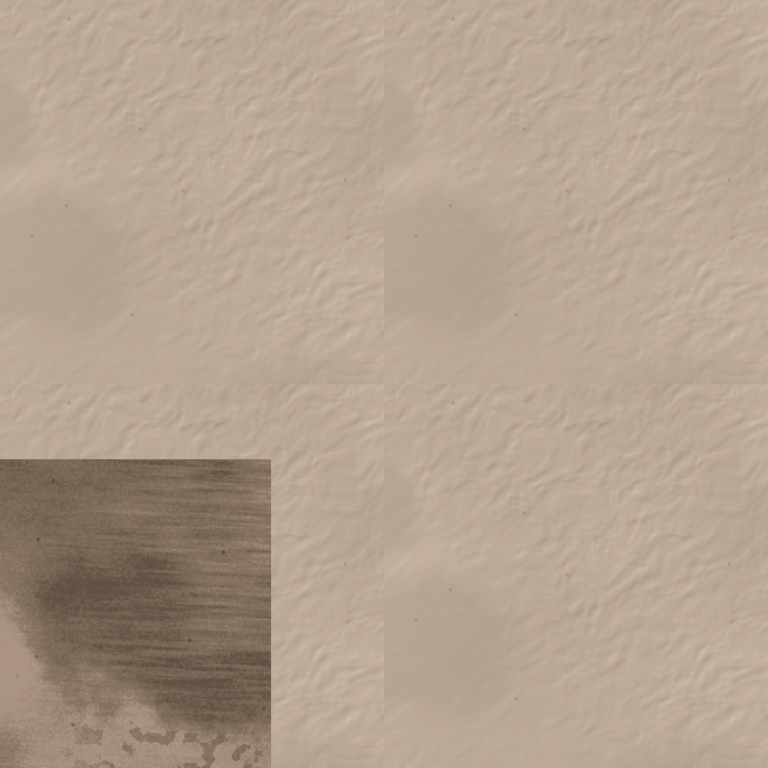
A WebGL 2 fragment shader for this texture:

```glsl
#version 300 es
precision highp float;
// Tiled beige plaster with soft stains, and a weathered brown panel in the lower left corner.

uniform vec2 u_resolution;
out vec4 fragColor;

const vec2 PANEL_SIZE = vec2(0.353, 0.402);
const float TILE_COUNT = 2.0;

float hash(vec2 p) {
    vec3 q = fract(vec3(p.xyx) * 0.1031);
    q += dot(q, q.yzx + 33.33);
    return fract((q.x + q.y) * q.z);
}

float valueNoise(vec2 p) {
    vec2 cell = floor(p), f = fract(p);
    f = f * f * f * (f * (f * 6.0 - 15.0) + 10.0);
    float low = mix(hash(cell), hash(cell + vec2(1, 0)), f.x);
    float high = mix(hash(cell + vec2(0, 1)), hash(cell + vec2(1, 1)), f.x);
    return mix(low, high, f.y);
}

float fbm(vec2 p) {
    float sum = 0.0, weight = 0.5;
    for (int i = 0; i < 5; i++) {
        sum += weight * valueNoise(p);
        p = mat2(1.6, 1.2, -1.2, 1.6) * p + 7.3;
        weight *= 0.5;
    }
    return sum;
}

// 1 inside an ellipse, fading to 0 across a band of the given softness
float blot(vec2 p, vec2 centre, vec2 radius, float softness) {
    float d = length((p - centre) / radius);
    return 1.0 - smoothstep(1.0 - softness, 1.0 + softness, d);
}

// Small slanted lumps of trowelled plaster
float plasterHeight(vec2 t) {
    vec2 warp = vec2(valueNoise(t * 14.0), valueNoise(t * 14.0 + 40.0)) - 0.5;
    vec2 p = t + warp * 0.035;
    vec2 slanted = vec2(p.x * 0.8 + p.y * 0.6, p.y * 0.8 - p.x * 0.6);
    return valueNoise(slanted * vec2(26.0, 44.0)) + 0.4 * valueNoise(slanted * vec2(64.0, 78.0) + 9.0);
}

// Sparse round specks, one at most in each cell
float specks(vec2 t, float cells, float radius) {
    vec2 cell = floor(t * cells);
    vec2 centre = 0.2 + 0.6 * vec2(hash(cell + 3.1), hash(cell + 8.7));
    float d = length(fract(t * cells) - centre) / cells;
    return step(0.86, hash(cell + 21.0)) * (1.0 - smoothstep(0.4 * radius, radius, d));
}

vec3 plaster(vec2 t) {
    vec2 ragged = t + 0.16 * (vec2(fbm(t * 7.0), fbm(t * 7.0 + 31.0)) - 0.48);

    // Broad stains and paler patches
    float stain = blot(ragged, vec2(0.0, 0.66), vec2(0.09, 0.11), 0.25);
    stain = max(stain, blot(ragged, vec2(0.10, 0.32), vec2(0.26, 0.16), 0.3));
    stain = max(stain, 0.8 * blot(ragged, vec2(0.80, 0.0), vec2(0.26, 0.08), 0.5));
    stain = max(stain, 0.5 * blot(ragged, vec2(0.92, 0.62), vec2(0.12, 0.22), 0.7));
    float pale = blot(ragged, vec2(0.06, 0.52), vec2(0.14, 0.05), 0.6)
               + blot(ragged, vec2(0.99, 0.82), vec2(0.07, 0.06), 0.6);

    // Relief lit from the upper left, smoother over the lower left
    vec2 towardLight = vec2(-0.005, 0.006);
    float slope = plasterHeight(t) - plasterHeight(t + towardLight);
    float roughness = mix(0.35, 1.0, smoothstep(0.45, 1.0, t.x + 0.8 * t.y));
    float light = 0.085 * slope * roughness * (1.0 - 0.5 * stain);

    vec3 colour = mix(vec3(0.736, 0.667, 0.592), vec3(0.698, 0.628, 0.556), 0.75 * stain);
    colour += 0.016 * pale + 0.05 * (fbm(t * 3.0 + 5.0) - 0.48) + light;
    return colour - 0.07 * specks(t, 7.0, 0.006);
}

vec3 wornPanel(vec2 q) {
    vec2 ragged = q + 0.22 * (vec2(fbm(q * 6.0 + 12.0), fbm(q * 6.0 + 55.0)) - 0.48);

    // Dark wash over a paler, rosy lower edge
    float rosy = 1.0 - smoothstep(-0.04, 0.12, ragged.y - 0.09 - 0.38 * pow(1.0 - clamp(q.x, 0.0, 1.0), 2.5));
    float shade = blot(ragged, vec2(0.42, 0.50), vec2(0.36, 0.24), 0.55);
    shade = max(shade, blot(ragged, vec2(0.70, 0.26), vec2(0.40, 0.14), 0.5));
    shade += 0.45 * blot(ragged, vec2(0.23, 0.57), vec2(0.08, 0.06), 0.5);
    float corner = blot(q, vec2(0.0, 1.0), vec2(0.20, 0.24), 0.8)
                 + blot(q, vec2(0.0, 0.0), vec2(0.14, 0.18), 0.8);

    // Fine, nearly level brush scratches, strongest on the right
    float level = q.y + 0.04 * q.x;
    float scratch = 0.6 * valueNoise(vec2(q.x * 5.0, level * 85.0))
                  + 0.4 * valueNoise(vec2(q.x * 11.0 + 4.0, level * 150.0)) - 0.5;
    float brushed = smoothstep(0.1, 0.8, q.x) * smoothstep(0.08, 0.3, q.y);
    float grain = valueNoise(q * vec2(130.0, 150.0)) - 0.5;

    // Flaked spots along the lower edge
    float flakes = smoothstep(0.53, 0.62, fbm(q * vec2(17.0, 20.0) + 70.0)) * rosy * smoothstep(0.1, 0.5, q.x);

    float tone = 0.45 + 0.42 * rosy - 0.24 * shade * (1.0 - rosy) - 0.30 * corner;
    tone += 0.14 * (1.0 - smoothstep(0.0, 0.35, q.x)) + 0.4 * (fbm(q * 5.0) - 0.48);
    tone += scratch * mix(0.12, 0.55, brushed) + 0.20 * grain - 0.38 * flakes;
    tone -= 0.4 * specks(q, 9.0, 0.009);

    vec3 colour = mix(vec3(0.375, 0.315, 0.258), vec3(0.500, 0.428, 0.360), smoothstep(0.0, 0.5, tone));
    return mix(colour, vec3(0.670, 0.575, 0.505), smoothstep(0.4, 1.05, tone));
}

void main() {
    vec2 p = gl_FragCoord.xy / u_resolution;
    vec2 inside = clamp((PANEL_SIZE - p) * u_resolution + 0.5, 0.0, 1.0);
    vec3 colour = mix(plaster(fract(p * TILE_COUNT)), wornPanel(p / PANEL_SIZE), inside.x * inside.y);
    fragColor = vec4(colour, 1.0);
}
```
